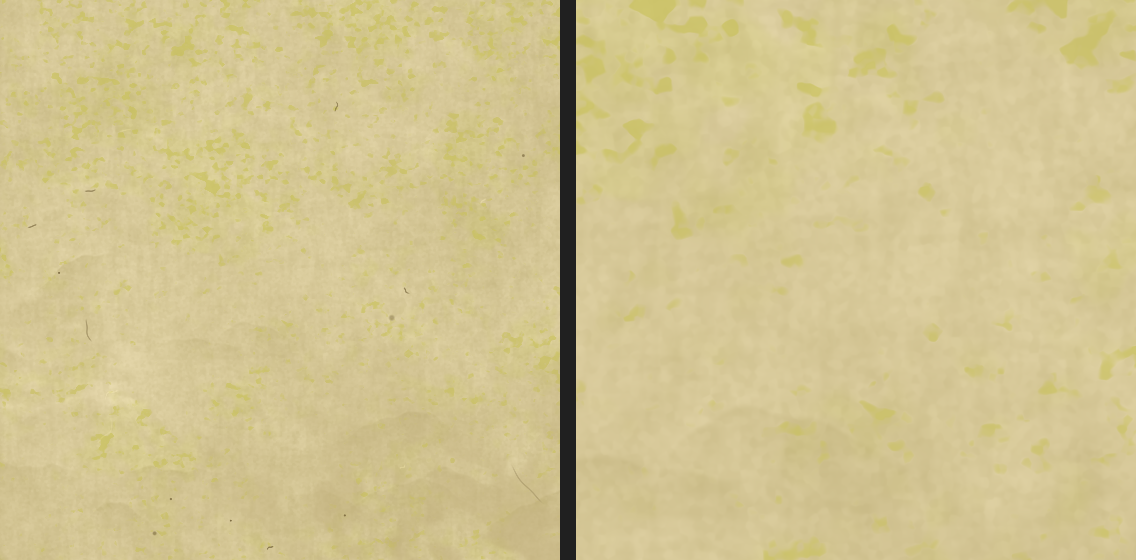
Left, the full canvas; right, a detail of the centre.
This texture is drawn by a WebGL 2 fragment shader. Its source:

```glsl
#version 300 es
precision highp float;

uniform vec2 u_resolution;
out vec4 fragColor;

const vec3 PAPER = vec3(0.838, 0.782, 0.592);
const vec3 TONE_STEP = vec3(0.036, 0.037, 0.047);
const vec3 YELLOWING = vec3(-0.012, -0.001, -0.050);
const vec3 MOULD = vec3(0.785, 0.755, 0.350);
const vec3 STAIN = vec3(0.750, 0.680, 0.480);
const vec3 INK = vec3(0.400, 0.330, 0.170);
const float CLOUD_SCALE = 4.5;
const float MOTTLE_SCALE = 62.0;
const float GRAIN_SCALE = 230.0;
const float MOULD_SCALE = 105.0;
const float CELL_FALLOFF = 6.0;
const int FOLDS = 11;
const int FIBRES = 12;
const int SPOTS = 7;

vec3 hash3(vec2 p) {
    vec3 q = fract(p.xyx * vec3(0.1031, 0.1030, 0.0973));
    q += dot(q, q.yxz + 33.33);
    return fract((q.xxy + q.yzz) * q.zyx);
}

// Cellular noise with blended cell values, from -1 to 1
float cells(vec2 p) {
    vec2 cell = floor(p);
    float sum = 0.0, total = 0.0;
    for (int y = -1; y <= 1; y++) {
        for (int x = -1; x <= 1; x++) {
            vec2 id = cell + vec2(x, y);
            vec3 h = hash3(id);
            vec2 d = id + h.xy - p;
            float w = exp(-CELL_FALLOFF * dot(d, d));
            sum += w * h.z;
            total += w;
        }
    }
    return 2.0 * sum / total - 1.0;
}

float layered(vec2 p) {
    return 0.5 * cells(p) + 0.32 * cells(p * 2.3 + 17.0) + 0.25 * cells(p * 5.1 + 41.0);
}

// Wavy crests: shaded below the edge, paler just above it
float foldShade(vec2 p) {
    float shade = 0.0;
    for (int i = 0; i < FOLDS; i++) {
        vec3 h = hash3(vec2(i, 71));
        float x = fract(float(i) * 0.618 + 0.13);
        vec2 centre = vec2(x, 0.08 + 0.55 * h.x * (1.0 - 0.8 * x));
        float halfWidth = mix(0.07, 0.15, h.y);
        float dx = p.x - centre.x;
        float t = dx / halfWidth;
        float wobble = 0.004 * sin(p.x * 55.0 + 9.0 * h.z) + 0.002 * sin(p.x * 143.0);
        float depth = centre.y - 0.045 * t * t + (h.z - 0.4) * 0.5 * dx + wobble - p.y;
        float window = 1.0 - smoothstep(0.25, 1.0, abs(t));
        float below = smoothstep(-0.002, 0.003, depth);
        float dark = below * exp(-max(depth, 0.0) / 0.035);
        float rim = (1.0 - below) * exp(min(depth, 0.0) / 0.018);
        shade += window * mix(0.5, 1.1, h.z) * (0.45 * rim - dark);
    }
    return shade;
}

// Thin bent hairs: x is dark coverage, y is pale coverage
vec2 fibreMask(vec2 p) {
    vec2 mask = vec2(0.0);
    for (int i = 0; i < FIBRES; i++) {
        vec3 place = hash3(vec2(i, 23)), form = hash3(vec2(i, 59));
        float angle = 6.2832 * place.z;
        vec2 axis = vec2(cos(angle), sin(angle));
        vec2 d = p - place.xy;
        vec2 q = vec2(dot(d, axis), dot(d, vec2(-axis.y, axis.x)));
        float reach = 0.007 + 0.05 * form.x * form.x * form.x;
        float t = q.x / reach;
        float bend = 0.25 * reach * (form.y - 0.5) * (4.0 * t * t + sin(5.0 * t));
        float line = 1.0 - smoothstep(0.0004, 0.0020, abs(q.y - bend));
        line *= (1.0 - smoothstep(0.6, 1.0, abs(t))) * mix(0.75, 0.2, form.x);
        mask = max(mask, form.z < 0.65 ? vec2(line, 0.0) : vec2(0.0, line));
    }
    return mask;
}

// Small sharp dots and wider faint smudges
float spotMask(vec2 p) {
    float mask = 0.0;
    for (int i = 0; i < SPOTS; i++) {
        vec3 h = hash3(vec2(i, 97));
        float radius = mix(0.0025, 0.012, h.z * h.z);
        float spot = 1.0 - smoothstep(0.3, 1.0, length(p - h.xy) / radius);
        mask = max(mask, spot * mix(0.8, 0.18, h.z));
    }
    return mask;
}

void main() {
    vec2 p = gl_FragCoord.xy / u_resolution.y;
    vec2 warped = p + 0.012 * vec2(sin(p.y * 19.0) + 0.5 * sin(p.y * 47.0), sin(p.x * 23.0));

    // Clouds, mottling, weave and grain
    float cloud = layered(warped * CLOUD_SCALE);
    float mottle = cells(p * MOTTLE_SCALE);
    float grain = cells(p * GRAIN_SCALE);
    float weave = cells(p * vec2(130.0, 28.0) + 5.0) + 0.7 * cells(p * vec2(38.0, 150.0));
    float tone = 0.8 * cloud + 0.35 * mottle + 0.3 * weave + 0.38 * grain;

    // Pale washes along the left and folded relief
    float streaks = smoothstep(-0.05, 0.45, layered(warped * vec2(4.0, 10.0) + 31.0));
    float washArea = (1.0 - smoothstep(0.08, 0.42, p.x)) * smoothstep(0.08, 0.25, p.y)
                   * (1.0 - smoothstep(0.5, 0.95, p.y));
    tone += 1.3 * streaks * washArea + foldShade(warped);

    // Yellow tint and mould flecks, denser towards the top
    float patches = layered(warped * 9.0 + 63.0);
    float tint = smoothstep(-0.2, 0.8, patches + 0.45 * cells(p * 48.0 + 7.0) + 0.3 * (p.y - 0.5));
    float fleck = cells(p * vec2(0.9, 1.15) * MOULD_SCALE + 11.0) + 0.6 * patches
                + 0.25 * grain + 0.35 * (p.y - 0.5);
    vec3 colour = PAPER + tone * TONE_STEP + tint * YELLOWING;
    colour = mix(colour, MOULD, 0.65 * smoothstep(0.55, 1.05, fleck));

    // Brown discolouration near the lower right and left edges
    float edges = max(smoothstep(0.45, 0.0, p.y) * smoothstep(0.2, 0.7, p.x),
                      exp(-p.x / 0.06) * exp(-pow((p.y - 0.65) / 0.1, 2.0)));
    float brown = smoothstep(-0.15, 0.6, layered(warped * 6.0 + 87.0) + 0.15 * mottle);
    colour = mix(colour, STAIN, brown * (0.12 + 0.45 * edges));

    // Fibres and spots
    vec2 fibres = fibreMask(p);
    colour = mix(colour, INK, max(fibres.x, spotMask(p)));
    colour += 0.09 * fibres.y;
    fragColor = vec4(clamp(colour, 0.0, 1.0), 1.0);
}
```
